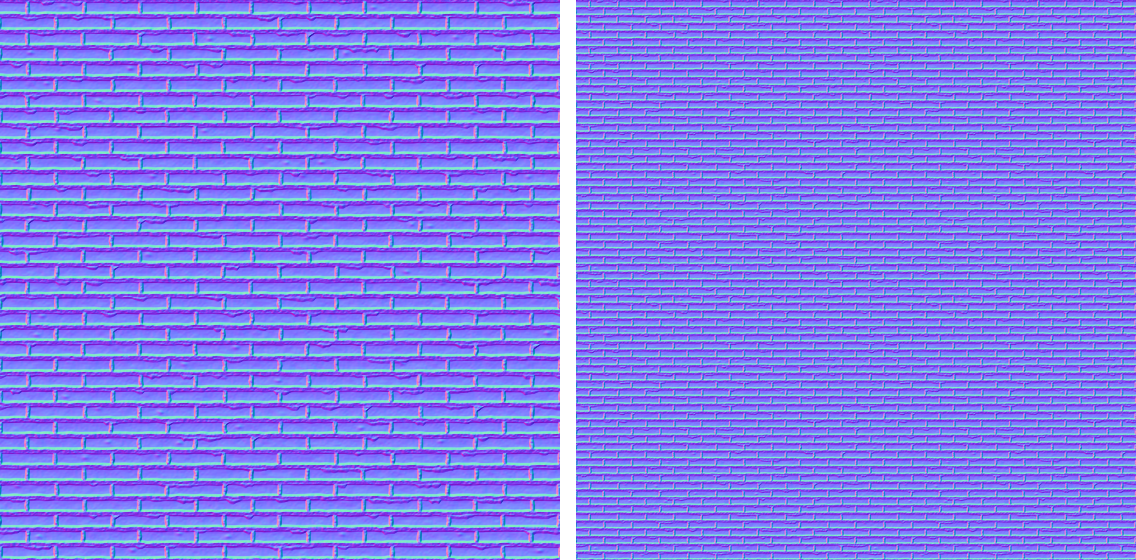
Left: one tile. Right: repeated 2 by 2.
Reproduce this texture map procedurally as a Shadertoy shader.

```glsl
// Tangent-space normal map of a running-bond wall of long, thin bricks.
// A periodic height field (bricks, mortar, wear) is differentiated by central
// differences; the slopes become a normal with green pointing down the wall.

const float ROWS = 36.0;             // courses down the tile
const float BRICKS = 10.0;           // bricks across the tile
const float LENGTH = ROWS / BRICKS;  // brick length, in course heights
const float BED_SHIFT = 0.08;        // raises the courses off the tile edge
const float BRICK_TOP = 0.84;        // bed mortar lies above this level
const float BOTTOM_RAMP = 0.19;      // width of the lower brick edge
const float TOP_RAMP = 0.13;         // width of the upper brick edge
const vec2 JOINT = vec2(0.04, 0.17); // half widths of joint floor and brink
const float JOINT_JITTER = 0.14;     // sideways drift of the joints
const float LIFT = 0.21;             // brick height above the mortar
const float BED_FALL = 0.10;         // height lost across the bed mortar
const float PILLOW = 0.30;           // curvature of the brick face
const float TILT = 0.035;            // random lean of each brick
const float GRAIN = 0.065;           // roughness of the mortar
const float WEAR = 0.24;             // depth of worn upper edges
const float CHIP_SHARE = 0.06;       // share of bricks with a broken corner
const float PIT_SHARE = 0.14;        // share of bricks with a pit
const float SAMPLE_STEP = 0.033;     // half span of the slope, in courses

vec3 hash3(vec2 p) {
    vec3 h = fract(p.xyx * vec3(0.1031, 0.1030, 0.0973));
    h += dot(h, h.yxz + 33.33);
    return fract((h.xxy + h.yzz) * h.zyx);
}

// Value noise that wraps over the tile; scale must hold whole numbers.
float noise(vec2 q, vec2 scale) {
    vec2 p = q * scale, period = ROWS * scale;
    vec2 cell = floor(p), f = p - cell;
    f = f * f * (3.0 - 2.0 * f);
    vec2 lo = mod(cell, period), hi = mod(cell + 1.0, period);
    return mix(mix(hash3(lo).x, hash3(vec2(hi.x, lo.y)).x, f.x),
               mix(hash3(vec2(lo.x, hi.y)).x, hash3(hi).x, f.x), f.y);
}

float wallHeight(vec2 q) {
    // Courses with slightly wavy edges
    float y = q.y - BED_SHIFT + 0.05 * (noise(q, vec2(2.0, 1.0)) - 0.5);
    float course = floor(y);
    float s = y - course;
    float row = mod(course, ROWS);

    // Nearest upright joint, and the brick beside it
    float u = q.x - 0.5 * LENGTH * mod(row, 2.0);
    float k = floor(u / LENGTH + 0.5);
    float drift = hash3(vec2(mod(k, BRICKS) + 41.0, row)).x - 0.5;
    float e = u - k * LENGTH - JOINT_JITTER * drift;
    e += 0.06 * (noise(q, vec2(3.0, 4.0)) - 0.5);
    float id = e < 0.0 ? k - 1.0 : k;
    float x = u - id * LENGTH;
    vec2 seed = vec2(mod(id, BRICKS), row);
    vec3 rnd = hash3(seed + 7.0);
    vec3 flaw = hash3(seed + 83.0);

    // Brick outline, with ragged wear along the upper edge
    float worn = smoothstep(0.70, 0.92, noise(vec2(q.x, row), vec2(1.0)));
    worn *= WEAR * (0.5 + 0.5 * noise(q, vec2(4.0, 3.0)));
    float body = smoothstep(0.0, BOTTOM_RAMP, s);
    body *= 1.0 - smoothstep(BRICK_TOP - TOP_RAMP - worn, BRICK_TOP - 0.4 * worn, s);
    body *= smoothstep(JOINT.x, JOINT.y, abs(e));

    // Broken upper left corner
    if (flaw.x < CHIP_SHARE) {
        float corner = 0.7 * x + BRICK_TOP - s;
        float size = mix(0.30, 0.50, flaw.y);
        body *= smoothstep(size - 0.12, size, corner);
    }

    // Pillowed, leaning face with fine unevenness
    float face = LIFT - PILLOW * (s - 0.2) * (s - 0.2);
    face += TILT * ((rnd.x - 0.5) * (x - 0.5 * LENGTH) + (rnd.y - 0.5) * s);
    face += 0.035 * (noise(q, vec2(2.0, 3.0)) - 0.5);
    face += 0.012 * (noise(q, vec2(6.0, 7.0)) - 0.5);

    // Small pit
    if (flaw.z < PIT_SHARE) {
        vec2 center = vec2(mix(0.5, LENGTH - 0.5, rnd.z), mix(0.35, 0.7, flaw.y));
        vec2 d = (vec2(x, s) - center) / vec2(0.20, 0.12);
        face -= 0.06 * exp(-dot(d, d));
    }

    // Mortar climbs beside the bricks and falls across the bed
    float mortar = BED_FALL * min(s / BRICK_TOP, (1.0 - s) / (1.0 - BRICK_TOP));
    float grain = noise(q, vec2(5.0, 8.0)) + 0.4 * noise(q, vec2(9.0, 11.0)) - 0.7;
    return mortar + mix(GRAIN * grain, face, body);
}

void mainImage(out vec4 fragColor, in vec2 fragCoord) {
    vec2 q = fragCoord / iResolution.xy * ROWS;
    vec2 dx = vec2(SAMPLE_STEP, 0.0), dy = dx.yx;
    vec2 slope = vec2(wallHeight(q + dx) - wallHeight(q - dx),
                      wallHeight(q + dy) - wallHeight(q - dy)) / (2.0 * SAMPLE_STEP);
    vec3 normal = normalize(vec3(-slope.x, slope.y, 1.0));
    fragColor = vec4(0.5 + 0.5 * normal, 1.0);
}
```
